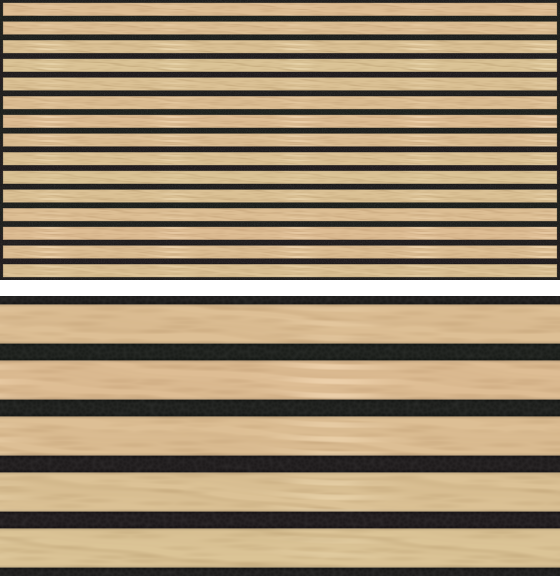
Top: the whole. Bottom: its middle third, enlarged.
Write a Shadertoy shader that draws this texture.

```glsl
const float TAU = 6.2831853;
const float SLATS = 15.0;
const float SLAT_FILL = 0.70;      // slat height as a share of its row
const float SIDE_MARGIN = 0.0105;
const float GRAIN_REPEAT = 0.443;  // length of one veneer repeat

const vec3 OAK = vec3(0.865, 0.755, 0.585);
const vec3 OAK_DARK = vec3(0.69, 0.56, 0.39);
const vec3 OAK_PALE = vec3(0.94, 0.85, 0.70);
const vec3 FELT = vec3(0.138, 0.135, 0.132);
const vec3 FELT_SHADE = vec3(0.085, 0.085, 0.085);

vec2 hash2(vec2 p) {
    vec3 q = fract(p.xyx * vec3(0.1031, 0.1030, 0.0973));
    q += dot(q, q.yzx + 33.33);
    return fract((q.xx + q.yz) * q.zy);
}

// Distance to the nearest scattered point, periodic along x
float cellular(vec2 p, float wrap) {
    vec2 cell = floor(p);
    float nearest = 2.0;
    for (int j = -1; j <= 1; j++) {
        for (int i = -1; i <= 1; i++) {
            vec2 id = cell + vec2(i, j);
            vec2 point = id + hash2(vec2(mod(id.x, wrap), id.y + 7.0));
            nearest = min(nearest, length(point - p));
        }
    }
    return nearest;
}

float boxDistance(vec2 p, vec2 halfSize) {
    vec2 d = abs(p) - halfSize;
    return length(max(d, 0.0)) + min(max(d.x, d.y), 0.0);
}

// Sloping grain lines; whole cycles along x keep the veneer periodic
float grainLines(vec2 p) {
    float bend = 0.9 * sin(TAU * (p.x + 9.0 * p.y))
               + 0.5 * sin(TAU * (2.0 * p.x - 17.0 * p.y) + 1.3);
    float sum = 0.0;
    float weight = 0.5;
    for (int i = 0; i < 4; i++) {
        float k = float(i);
        float phase = TAU * ((k + 1.0) * p.x + (29.0 + 27.0 * k) * p.y);
        sum += weight * sin(phase + bend * (1.0 + 0.5 * k) + 2.1 * k);
        weight *= 0.75;
    }
    return sum;
}

// Pale flame figure at the same place in every repeat
float flameFigure(vec2 p, float strength) {
    float along = (fract(p.x) - 0.40) / 0.13;
    float ripple = sin(TAU * (3.0 * p.x + 58.0 * p.y) + 3.0 * sin(TAU * p.x));
    return strength * exp(-along * along) * smoothstep(-0.1, 0.9, ripple);
}

vec3 oakColor(vec2 p, float row) {
    vec2 veneer = vec2(p.x / GRAIN_REPEAT, p.y);
    float lines = grainLines(veneer);
    float pores = 1.0 - smoothstep(0.05, 0.5, cellular(veneer * vec2(6.0, 110.0), 6.0));
    float figure = flameFigure(veneer, 0.2 + 0.6 * hash2(vec2(row, 3.0)).x);
    vec3 color = mix(OAK, OAK_DARK, clamp(0.06 + 0.13 * lines + 0.16 * pores, 0.0, 1.0));
    color = mix(color, OAK_PALE, figure);
    // Slats drift between rosy and straw tones
    float rosy = cos(TAU * (SLATS - 1.0 - row) / 6.0);
    return color + rosy * vec3(0.006, -0.012, -0.004);
}

vec3 feltColor(vec2 p, float gap, float slatDistance) {
    float fibre = cellular(p * 190.0, 4096.0) - 0.5;
    float shade = 1.0 - smoothstep(0.0, 0.005, slatDistance);
    float tint = sin(gap * 1.26);
    vec3 color = mix(FELT, FELT_SHADE, 0.65 * shade);
    return color + 0.05 * fibre + tint * vec3(0.008, -0.008, 0.003);
}

void mainImage(out vec4 fragColor, in vec2 fragCoord) {
    vec2 p = fragCoord / iResolution.y;
    float width = iResolution.x / iResolution.y;
    float pixel = 1.0 / iResolution.y;

    // Slat shape within its row
    float row = floor(p.y * SLATS);
    vec2 center = vec2(0.5 * width, (row + 0.5) / SLATS);
    vec2 halfSize = vec2(0.5 * width - SIDE_MARGIN, 0.5 * SLAT_FILL / SLATS);
    float d = boxDistance(p - center, halfSize);

    // Slightly worn edge
    float edge = smoothstep(-0.004, 0.0, d);
    vec3 oak = oakColor(p, row) * (1.0 - 0.10 * edge);
    vec3 felt = feltColor(p, floor(p.y * SLATS + 0.5), d);

    float cover = 1.0 - smoothstep(-0.75 * pixel, 0.75 * pixel, d);
    fragColor = vec4(mix(felt, oak, cover), 1.0);
}
```
